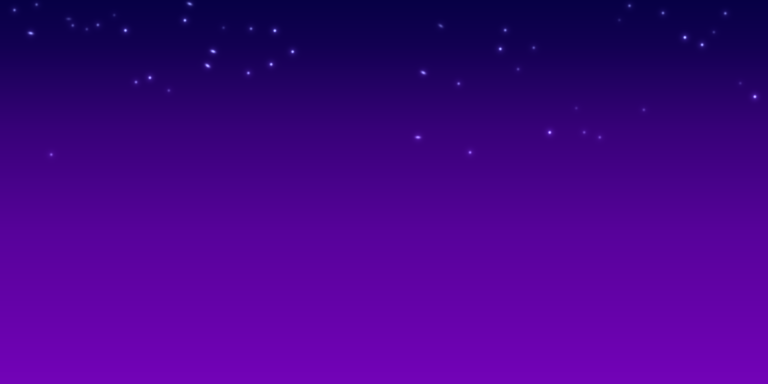
A WebGL 2 fragment shader for this background:

```glsl
#version 300 es
precision highp float;

uniform vec2 u_resolution;
out vec4 fragColor;

const vec3 NIGHT_TOP = vec3(0.025, 0.0, 0.27);
const vec3 VIOLET_BASE = vec3(0.45, 0.01, 0.72);
const vec3 STAR_CORE = vec3(0.78, 0.88, 1.0);
const vec3 STAR_HALO = vec3(0.50, 0.38, 0.85);
const int STARS_PER_GROUP = 23;

float hash(float n) {
  return fract(sin(n * 12.9898 + 4.137) * 43758.55);
}

float ramp(float start, float end, float x) {
  return clamp((x - start) / (end - start), 0.0, 1.0);
}

// Slow at the zenith, fast through the upper third, easing to the base
vec3 skyColor(float depth) {
  float blend = 0.11 * ramp(0.0, 0.12, depth)
              + 0.33 * ramp(0.12, 0.33, depth)
              + 0.30 * ramp(0.33, 0.60, depth)
              + 0.26 * ramp(0.60, 1.0, depth);
  return mix(NIGHT_TOP, VIOLET_BASE, blend);
}

// Small, slightly stretched core inside a soft round halo
vec3 starLight(vec2 offset, float angle, float stretch, float brightness) {
  vec2 axis = vec2(cos(angle), sin(angle));
  vec2 local = vec2(dot(offset, axis) / stretch,
                    dot(offset, vec2(-axis.y, axis.x)));
  float core = exp(-dot(local, local) / (0.0036 * 0.0036));
  float halo = exp(-dot(offset, offset) / (0.011 * 0.011));
  return brightness * (0.9 * core * STAR_CORE + 0.22 * halo * STAR_HALO);
}

// Stars spread over a horizontal span, crowding toward the zenith
vec3 starGroup(vec2 uv, float aspect, float left, float right, float seed) {
  vec3 light = vec3(0.0);
  for (int i = 0; i < STARS_PER_GROUP; i++) {
    float id = seed + float(i) * 7.31;
    float column = (float(i) + hash(id)) / float(STARS_PER_GROUP);
    float depth = 0.01 + 0.40 * pow(hash(id + 1.7), 1.6);
    vec2 center = vec2(mix(left, right, column), 1.0 - depth);
    vec2 offset = (uv - center) * vec2(aspect, 1.0);
    float brightness = mix(0.15, 0.95, pow(hash(id + 3.1), 1.7));
    float stretch = 1.0 + 0.7 * step(0.75, hash(id + 4.9));
    light += starLight(offset, -0.6 * hash(id + 6.3), stretch, brightness);
  }
  return light;
}

void main() {
  vec2 uv = gl_FragCoord.xy / u_resolution;
  float aspect = u_resolution.x / u_resolution.y;

  vec3 color = skyColor(1.0 - uv.y);
  color += starGroup(uv, aspect, 0.01, 0.39, 11.0);
  color += starGroup(uv, aspect, 0.53, 1.0, 57.0);

  fragColor = vec4(min(color, 1.0), 1.0);
}
```
